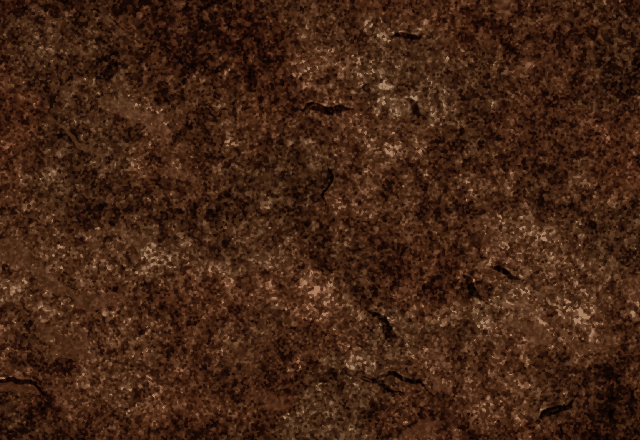
A Shadertoy shader for this texture:

```glsl
float hash(vec2 p) {
    vec3 q = fract(p.xyx * 0.1031);
    q += dot(q, q.yzx + 33.33);
    return fract((q.x + q.y) * q.z);
}

vec2 rotate(vec2 p, float angle) {
    float c = cos(angle), s = sin(angle);
    return vec2(c * p.x + s * p.y, c * p.y - s * p.x);
}

// Softly blended cellular noise, from -1 to 1
float cellular(vec2 p) {
    vec2 base = floor(p);
    float total = 0.0, weights = 0.0001;
    for (int y = -1; y <= 1; y++) {
        for (int x = -1; x <= 1; x++) {
            vec2 cell = base + vec2(x, y);
            vec2 site = cell + vec2(hash(cell), hash(cell + 17.3));
            vec2 d = p - site;
            float w = exp(-9.0 * dot(d, d));
            total += w * (2.0 * hash(cell + 41.7) - 1.0);
            weights += w;
        }
    }
    return total / weights;
}

// Tapered, bent stroke centred on the local origin
float stroke(vec2 p, float halfLength, float width, float bend) {
    float along = p.x / halfLength;
    float across = p.y + bend * p.x * p.x + 0.004 * sin(p.x * 95.0);
    float edge = abs(across) - width * (1.0 - along * along);
    return 1.0 - smoothstep(-0.002, 0.003, edge);
}

// Scattered fissures: dark gap with a paler lip along one side
float fissures(vec2 p, vec2 area) {
    float tone = 0.0;
    for (int i = 0; i < 11; i++) {
        vec2 seed = vec2(float(i) * 7.0, 3.0);
        vec2 centre = area * vec2(hash(seed), hash(seed + 1.7));
        float angle = -1.6 + 2.2 * hash(seed + 5.1);
        float halfLength = mix(0.025, 0.1, hash(seed + 9.4));
        float width = mix(0.003, 0.009, hash(seed + 13.2));
        float bend = mix(-4.0, 4.0, hash(seed + 21.6));
        vec2 q = rotate(p - centre, angle);
        float gap = stroke(q, halfLength, width, bend);
        float lip = stroke(q - vec2(0.0, 0.009), halfLength, width * 0.6, bend);
        tone += 0.6 * lip * (1.0 - gap) - 2.4 * gap;
    }
    return tone;
}

vec3 rockColor(float tone) {
    vec3 ramp[7] = vec3[7](
        vec3(0.11, 0.04, 0.02), vec3(0.18, 0.08, 0.04),
        vec3(0.24, 0.13, 0.06), vec3(0.30, 0.165, 0.09),
        vec3(0.36, 0.23, 0.14), vec3(0.47, 0.31, 0.21),
        vec3(0.66, 0.50, 0.38));
    float level = (tone + 1.6) / 0.72;
    vec3 color = ramp[0] * (1.0 + 0.35 * min(level, 0.0));
    for (int i = 0; i < 6; i++) {
        color = mix(color, ramp[i + 1], clamp(level - float(i), 0.0, 1.0));
    }
    return max(color, vec3(0.02, 0.008, 0.004));
}

void mainImage(out vec4 fragColor, in vec2 fragCoord) {
    vec2 p = fragCoord / iResolution.y;
    vec2 uv = fragCoord / iResolution.xy;
    vec2 area = vec2(iResolution.x / iResolution.y, 1.0);

    // Ragged coordinates, stretched along the slanting bedding
    vec2 ragged = p + 0.03 * vec2(cellular(p * 13.0), cellular(p * 13.0 + 50.0));
    ragged += 0.009 * vec2(cellular(p * 48.0 + 20.0), cellular(p * 48.0 + 70.0));
    vec2 bedding = rotate(ragged, -0.45) * vec2(0.8, 1.3);

    // Relief and grain from coarse to fine
    float broad = cellular(bedding * 3.2 + 4.0);
    float relief = cellular(bedding * 8.5 + 31.0);
    float mottle = cellular(ragged * 30.0 + 12.0);
    float crumbs = cellular(p * 78.0 + 7.0);
    float grain = cellular(p * 175.0);
    float tone = 0.65 * broad + 0.6 * relief + 0.75 * mottle
               + 0.95 * crumbs + 1.3 * grain;

    // Thin creases in the shaded hollows
    float crease = 1.0 - smoothstep(0.0, 0.12, abs(relief - 0.1));
    tone -= 0.6 * crease * smoothstep(0.2, -0.5, broad);

    // Smooth tan flakes
    float flakeField = cellular(bedding * vec2(11.0, 19.0) + 63.0);
    float flake = smoothstep(0.76, 0.86, flakeField) * smoothstep(-0.5, 0.3, broad);
    tone = mix(tone, 1.1 + 0.4 * grain + 0.3 * crumbs, 0.75 * flake);

    // Mineral glints and cracks
    float glint = smoothstep(0.78, 0.95, cellular(p * 190.0 + 91.0));
    tone += 1.1 * glint * smoothstep(-0.8, 0.5, broad + mottle);
    tone += fissures(p + 0.3 * (ragged - p), area);

    // Light pooled right of the middle
    vec2 fromLight = uv - vec2(0.58, 0.56);
    tone += 2.3 * (0.16 - dot(fromLight, fromLight));

    // Rusty and ochre drift
    float rust = cellular(ragged * 6.0 + 140.0);
    vec3 tint = vec3(1.0 + 0.03 * rust, 1.0 - 0.04 * rust, 1.0 - 0.06 * rust);
    fragColor = vec4(rockColor(tone) * tint, 1.0);
}
```
